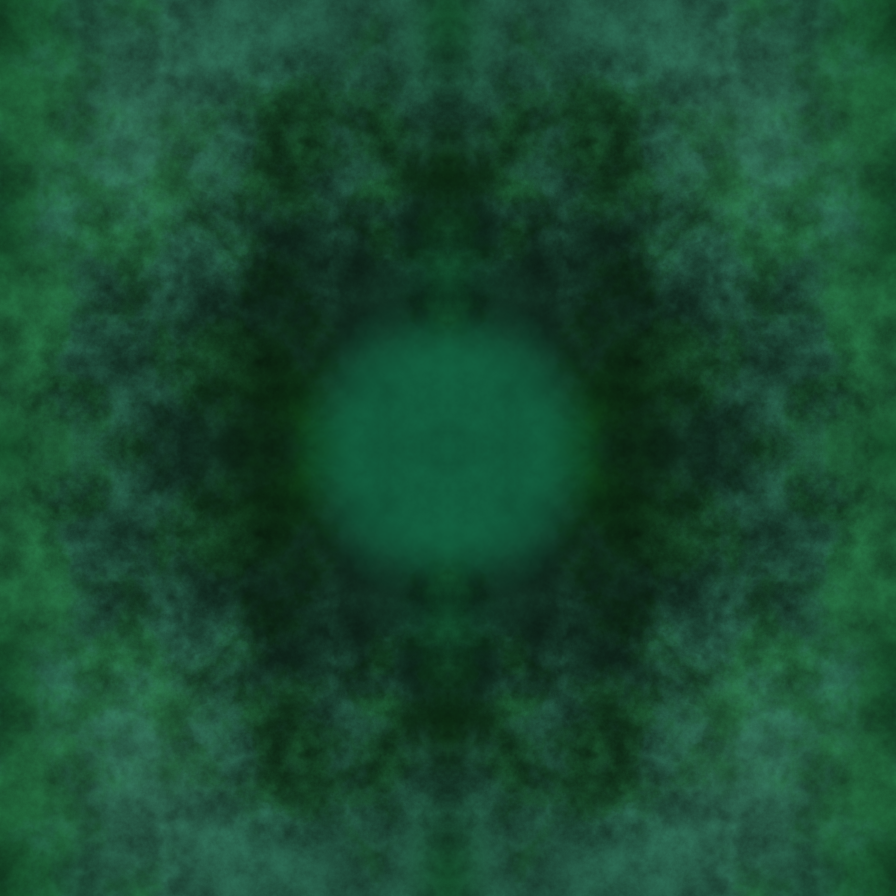
Write a three.js fragment shader that draws this background.

```glsl
#define DEEP vec3(0.06, 0.17, 0.12)
#define TEAL vec3(0.145, 0.36, 0.28)
#define MOSS vec3(0.115, 0.36, 0.21)
#define GLOW vec3(0.067, 0.355, 0.235)
#define OLIVE vec3(0.04, 0.165, 0.06)
#define LEAF vec3(0.05, 0.25, 0.12)
#define GLOW_RADIUS 0.145
#define RING_INNER 0.225
#define RING_OUTER 0.49
#define CLOUD_SCALE 10.0
#define CLOUD_WARP 0.26
#define GRAIN 0.85

varying vec2 vUv;

float hash(vec2 p) {
  vec3 h = fract(p.xyx * vec3(0.1031, 0.1030, 0.0973));
  h += dot(h, h.yzx + 33.33);
  return fract((h.x + h.y) * h.z);
}

float valueNoise(vec2 p) {
  vec2 cell = floor(p);
  vec2 f = fract(p);
  f = f * f * (3.0 - 2.0 * f);
  float low = mix(hash(cell), hash(cell + vec2(1.0, 0.0)), f.x);
  float high = mix(hash(cell + vec2(0.0, 1.0)), hash(cell + 1.0), f.x);
  return mix(low, high, f.y);
}

// Layered noise, centred on 0.5
float fbm(vec2 p) {
  float sum = 0.0;
  float weight = 0.5;
  float total = 0.0;
  for (int i = 0; i < 6; i++) {
    sum += weight * valueNoise(p);
    total += weight;
    p = mat2(0.8, 0.6, -0.6, 0.8) * p * 2.03 + 17.3;
    weight *= 0.66;
  }
  return sum / total;
}

// Soft elliptical spot
float spot(vec2 p, vec2 center, vec2 size) {
  vec2 d = (p - center) / size;
  return exp(-dot(d, d));
}

void main() {
  // Fold the canvas into one mirrored quadrant
  vec2 q = abs(vUv - 0.5);
  float radius = length(q);

  // Cloud layers
  vec2 drift = vec2(fbm(q * 9.0 + 3.7), fbm(q * 9.0 + 41.2)) - 0.5;
  float cloud = fbm(q * CLOUD_SCALE + drift * 0.4 + 11.0);
  float tint = fbm(q * 11.0 + drift * 0.4 + 67.0);
  float grain = fbm(q * 30.0 + 29.0);

  // Dark ring fading into an outer haze
  float reach = radius + (cloud - 0.5) * CLOUD_WARP + (grain - 0.5) * 0.11;
  float haze = smoothstep(RING_INNER, RING_OUTER, reach);
  haze *= 1.0 - 0.25 * spot(q, vec2(0.08, 0.43), vec2(0.16, 0.12));

  // Teal haze turns mossy toward the sides
  float side = smoothstep(0.37, 0.5, q.x);
  float moss = smoothstep(0.42, 0.72, tint + 0.25 * side - 0.04);
  vec3 ring = mix(DEEP, OLIVE, 0.7 * smoothstep(0.45, 0.65, tint));
  vec3 color = mix(ring, mix(TEAL, MOSS, moss), haze);

  // Pale mist on the diagonals
  color += vec3(0.025, 0.03, 0.025) * spot(q, vec2(0.34, 0.36), vec2(0.1, 0.12));

  // Dim corners and leaf-green patches on the borders
  color = mix(color, LEAF, 0.55 * spot(q, vec2(0.5), vec2(0.1)));
  color = mix(color, LEAF, 0.75 * spot(q, vec2(0.0, 0.48), vec2(0.035, 0.07)));
  color = mix(color, LEAF, 0.6 * spot(q, vec2(0.5, 0.0), vec2(0.035, 0.03)));
  color = mix(color, LEAF, 0.6 * spot(q, vec2(0.5, 0.26), vec2(0.03, 0.08)));

  // Olive shadows on both axes
  color = mix(color, OLIVE * 0.85, 0.85 * spot(q, vec2(0.0, 0.305), vec2(0.032, 0.038)));
  color = mix(color, OLIVE, 0.6 * spot(q, vec2(0.21, 0.0), vec2(0.045, 0.08)));

  // Central glow with a faint vertical plume
  float glowEdge = radius + (cloud - 0.5) * 0.06 + (grain - 0.5) * 0.03;
  float glow = 1.0 - smoothstep(GLOW_RADIUS - 0.05, GLOW_RADIUS + 0.045, glowEdge);
  float plume = 0.4 * spot(q, vec2(0.0, 0.18), vec2(0.05, 0.07));
  color = mix(color, GLOW, max(glow, plume));
  color += vec3(0.0, 0.025, 0.01) * spot(q, vec2(0.0, 0.122), vec2(0.045, 0.025));

  // Mossy fringe on the left and right of the glow
  color += vec3(0.0, 0.045, 0.0) * spot(q, vec2(0.155, 0.03), vec2(0.03, 0.05));

  // Mottled grain, calmer inside the glow
  color *= 1.0 + (grain - 0.5) * GRAIN * (1.0 - 0.65 * glow);
  gl_FragColor = vec4(color, 1.0);
}
```
